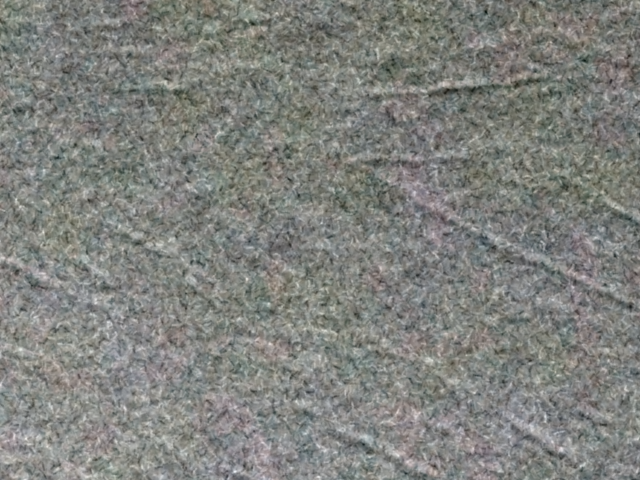
Reproduce this texture procedurally as a Shadertoy shader.

```glsl
const vec3 GRASS_GREY = vec3(0.498, 0.505, 0.486);
const vec3 OLIVE_TINT = vec3(0.00, 0.012, -0.085);
const vec3 STRAW_TINT = vec3(0.035, -0.003, 0.008);
const vec3 TEAL_TINT = vec3(-0.025, 0.004, 0.006);

float hash(vec2 p) {
    vec3 q = fract(p.xyx * 0.1031);
    q += dot(q, q.yzx + 33.33);
    return fract((q.x + q.y) * q.z);
}

float noise(vec2 p) {
    vec2 i = floor(p), f = fract(p);
    f = f * f * (3.0 - 2.0 * f);
    float low = mix(hash(i), hash(i + vec2(1, 0)), f.x);
    float high = mix(hash(i + vec2(0, 1)), hash(i + vec2(1, 1)), f.x);
    return mix(low, high, f.y);
}

// Centred on zero
float fbm(vec2 p) {
    float sum = 0.0, gain = 0.5;
    for (int i = 0; i < 4; i++) {
        sum += gain * (noise(p) - 0.5);
        p = mat2(1.6, 1.2, -1.2, 1.6) * p + 17.3;
        gain *= 0.5;
    }
    return sum;
}

float segmentDistance(vec2 p, vec2 halfSpan) {
    float t = clamp(dot(p, halfSpan) / dot(halfSpan, halfSpan), -1.0, 1.0);
    return length(p - halfSpan * t);
}

// Short light and dark blades, one per cell, in random directions
float blades(vec2 p, float radius) {
    vec2 cell = floor(p);
    float sum = 0.0;
    for (int y = -1; y <= 1; y++)
    for (int x = -1; x <= 1; x++) {
        vec2 id = cell + vec2(x, y);
        vec2 root = id + vec2(hash(id + 3.7), hash(id + 91.2));
        float angle = 6.2832 * hash(id + 47.9);
        float d = segmentDistance(p - root, 0.45 * vec2(cos(angle), sin(angle)));
        sum += (hash(id + 23.1) - 0.5) * smoothstep(radius, 0.0, d);
    }
    return sum;
}

vec2 alongSlope(vec2 p, float angle) {
    float c = cos(angle), s = sin(angle);
    return vec2(c * p.x - s * p.y, s * p.x + c * p.y);
}

// Ragged broken rows plus shorter stretched tufts
float ridges(vec2 q, float rowCount) {
    q.y += 0.06 * fbm(q * 3.5 + 7.0) + 0.02 * fbm(q * 30.0);
    float row = abs(fract(q.y * rowCount) - 0.5);
    float gate = smoothstep(0.0, 0.10, fbm(q * vec2(3.5, 6.0) + 31.0));
    float crest = smoothstep(0.085, 0.015, row) * gate;
    float tuft = smoothstep(0.03, 0.18, fbm(q * vec2(9.0, 25.0)));
    return crest + 0.55 * tuft;
}

// Lit crest with a shadow beside it
float ridgeLight(vec2 q, float rowCount) {
    return ridges(q, rowCount) - 0.85 * ridges(q + vec2(0.003, 0.014), rowCount);
}

void mainImage(out vec4 fragColor, in vec2 fragCoord) {
    vec2 p = fragCoord / iResolution.y;

    // Rows run level at the top and slope down to the right below
    float level = smoothstep(0.5, 0.8, p.y + 0.12 * fbm(p * 3.0));
    float ridge = mix(ridgeLight(alongSlope(p, 0.46), 6.0),
                      ridgeLight(alongSlope(p + 5.0, -0.03), 7.0), level);

    // Broad light and patches
    float tone = 0.075 * (0.5 - p.y) - 0.035 * (p.x - 0.67);
    tone += 0.05 * fbm(p * 4.0 + 11.0) + 0.11 * fbm(p * vec2(15.0, 24.0));

    // Clumps lit from above
    float clump = fbm(p * 46.0) - fbm(p * 46.0 + vec2(-0.18, 0.45));
    tone += 0.125 * ridge + 0.24 * clump;

    // Grass grain
    float grain = 0.25 * blades(p * 84.0, 0.38);
    grain += 0.23 * blades(p * 116.0 + 40.0, 0.42);
    grain += 0.14 * (noise(p * 165.0) - 0.5);
    tone += grain;

    // Muted colour patches
    vec3 color = GRASS_GREY + tone;
    float olive = fbm(p * 8.0 + 60.0) + 0.5 * fbm(p * 50.0) + 0.15 * (p.y - 0.5);
    float straw = smoothstep(0.04, 0.25, fbm(p * 14.0 + 83.0) + 0.08 * ridge);
    float teal = smoothstep(0.03, 0.25, fbm(p * 22.0 + 120.0) - 0.3 * tone);
    color += OLIVE_TINT * olive + STRAW_TINT * straw + TEAL_TINT * teal;
    color += vec3(0.03, -0.005, -0.025) * (noise(p * 70.0 + 9.0) - 0.5);

    fragColor = vec4(clamp(color, 0.0, 1.0), 1.0);
}
```
